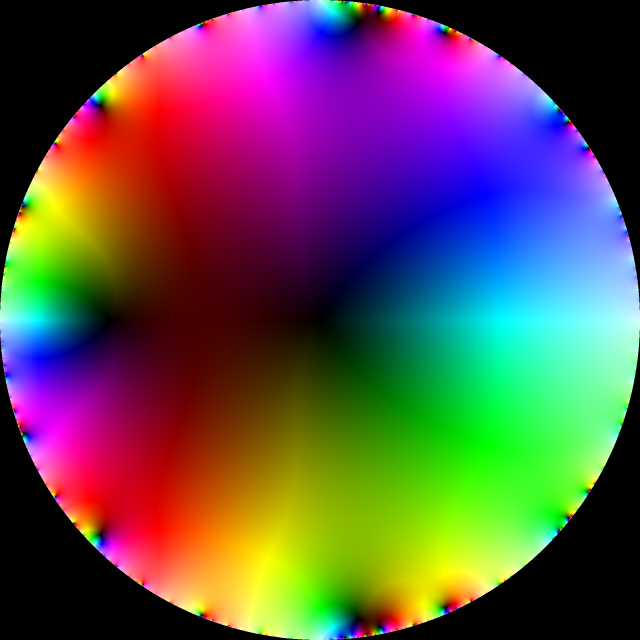
This background is drawn by a WebGL 2 fragment shader. Its source:

```glsl
#version 300 es
precision highp float;
// Domain colouring of the lacunary series f(z) = z + z^2 + z^4 + z^8 + ...
// on the unit disk: hue shows the argument of f, lightness its modulus.
// Each pixel averages a small grid of samples to smooth the fractal rim.

uniform vec2 u_resolution;
out vec4 fragColor;

const float PI = 3.14159265;

vec2 complexSquare(vec2 z) {
    return vec2(z.x * z.x - z.y * z.y, 2.0 * z.x * z.y);
}

// Each term is the square of the one before it.
vec2 lacunarySeries(vec2 z) {
    vec2 sum = vec2(0.0);
    for (int i = 0; i < 14; i++) {
        sum += z;
        z = complexSquare(z);
    }
    return sum;
}

vec3 hslToRgb(float hue, float saturation, float lightness) {
    vec3 pure = clamp(abs(mod(hue * 6.0 + vec3(0.0, 4.0, 2.0), 6.0) - 3.0) - 1.0, 0.0, 1.0);
    float chroma = saturation * (1.0 - abs(2.0 * lightness - 1.0));
    return lightness + chroma * (pure - 0.5);
}

// Zeros are black, modulus one is pure colour, poles are white.
vec3 domainColor(vec2 w) {
    float hue = atan(w.y, w.x + 1e-9) / (2.0 * PI) + 0.5;
    float lightness = atan(length(w)) * 2.0 / PI;
    return hslToRgb(hue, 1.0, lightness);
}

void main() {
    const int GRID = 3;
    float radius = 0.5 * min(u_resolution.x, u_resolution.y);
    vec3 total = vec3(0.0);

    // Samples outside the unit disk stay black.
    for (int j = 0; j < GRID; j++) {
        for (int i = 0; i < GRID; i++) {
            vec2 offset = (vec2(i, j) + 0.5) / float(GRID) - 0.5;
            vec2 z = (gl_FragCoord.xy + offset - 0.5 * u_resolution) / radius;
            if (dot(z, z) < 1.0) total += domainColor(lacunarySeries(z));
        }
    }
    fragColor = vec4(total / float(GRID * GRID), 1.0);
}
```
